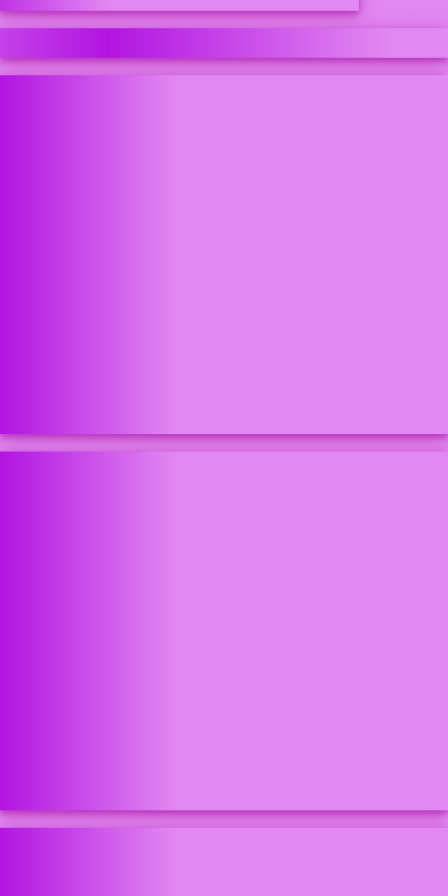
This background is drawn by a Shadertoy shader. Its source:

```glsl
// Stacked violet gradient panels with soft drop shadows on a pink ground.
#define LIGHT vec3(0.886, 0.535, 0.948)
#define DARK vec3(0.698, 0.082, 0.882)
#define SHADOW vec3(0.62, 0.0, 0.60)
#define GAP 0.0391            // space between panels, in canvas widths
#define TALL_TOP 0.168        // top of the first tall panel
#define TALL_HEIGHT 0.8008
#define TIGHT_BLUR 0.008
#define WIDE_BLUR 0.021
#define SHADOW_DROP 0.008
#define TIGHT_STRENGTH 0.50
#define WIDE_STRENGTH 0.36

// Smooth step from 0 to 1 shaped like a blurred edge
float blurredEdge(float d, float sigma) {
    return 0.5 + 0.5 * tanh(clamp(0.8 * d / sigma, -6.0, 6.0));
}

// Coverage of a rectangle blurred by sigma
float blurredBox(vec2 p, vec2 lo, vec2 hi, float sigma) {
    return blurredEdge(p.x - lo.x, sigma) * blurredEdge(hi.x - p.x, sigma)
         * blurredEdge(p.y - lo.y, sigma) * blurredEdge(hi.y - p.y, sigma);
}

// Antialiased coverage of a sharp rectangle
float sharpBox(vec2 p, vec2 lo, vec2 hi, vec2 pixel) {
    vec2 inside = clamp(min(p - lo, hi - p) / pixel + 0.5, 0.0, 1.0);
    return inside.x * inside.y;
}

// Horizontal ramp: darkest at center, light at distance reach
vec3 ramp(float x, float center, float reach) {
    return mix(DARK, LIGHT, min(abs(x - center) / reach, 1.0));
}

void mainImage(out vec4 fragColor, in vec2 fragCoord) {
    // x runs 0..1 rightward, y runs 0..2 downward
    vec2 uv = fragCoord / iResolution.xy;
    vec2 p = vec2(uv.x, 2.0 * (1.0 - uv.y));
    vec2 pixel = vec2(1.0, 2.0) / iResolution.xy;

    float unshaded = 1.0;
    float panelMask = 0.0;
    vec3 panelColor = LIGHT;

    for (int i = 0; i < 5; i++) {
        // Tall panels repeat at a fixed pitch
        float top = TALL_TOP + float(i - 2) * (TALL_HEIGHT + GAP);
        vec2 lo = vec2(0.0, top);
        vec2 hi = vec2(1.0, top + TALL_HEIGHT);
        vec3 color = ramp(p.x, 0.0, 0.395);

        // Two short panels sit above them
        if (i == 0) {
            lo.y = -0.5;
            hi = vec2(0.801, 0.0240);
            color = ramp(p.x, -0.09, 0.335);
        } else if (i == 1) {
            lo.y = 0.0630;
            hi.y = TALL_TOP - GAP;
            color = ramp(p.x, 0.242, 0.63);
        }

        // Tight and wide shadow layers
        vec2 q = p - vec2(0.0, SHADOW_DROP);
        unshaded *= 1.0 - TIGHT_STRENGTH * blurredBox(q, lo, hi, TIGHT_BLUR);
        unshaded *= 1.0 - WIDE_STRENGTH * blurredBox(q, lo, hi, WIDE_BLUR);

        float mask = sharpBox(p, lo, hi, pixel);
        panelColor = mix(panelColor, color, step(0.001, mask));
        panelMask = max(panelMask, mask);
    }

    vec3 ground = mix(SHADOW, LIGHT, unshaded);
    fragColor = vec4(mix(ground, panelColor, panelMask), 1.0);
}
```
